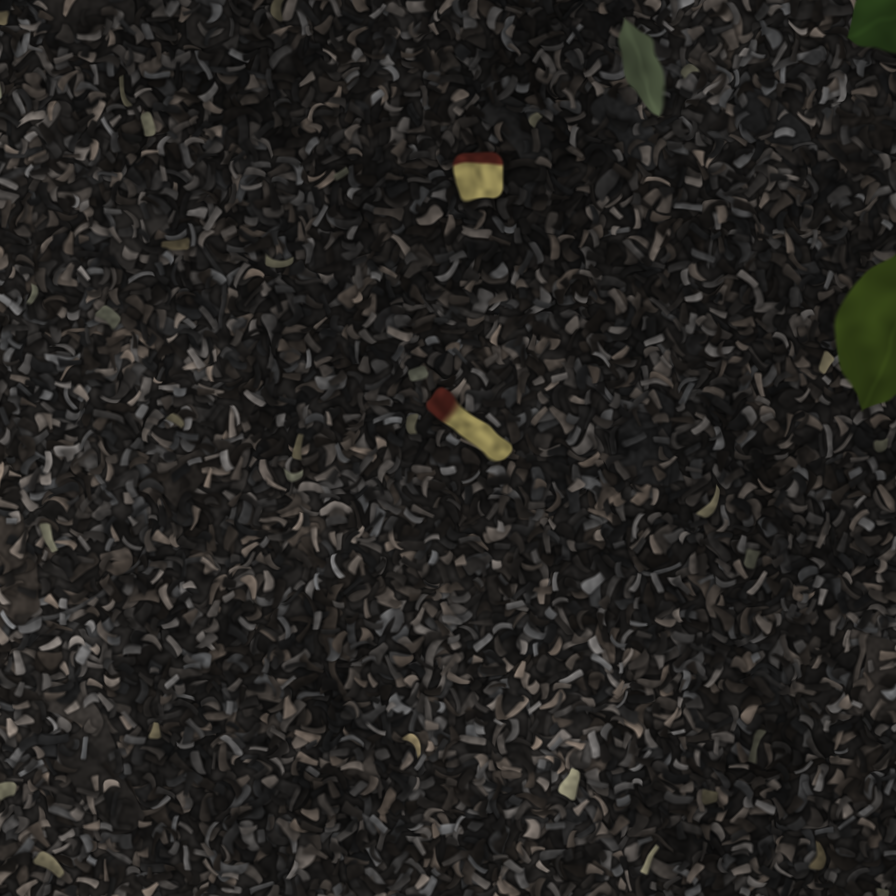
A WebGL 1 fragment shader for this texture:

```glsl
precision highp float;
// Dark forest-floor mulch: bent, tapered wood chips scattered in overlapping
// jittered grids, each with a soft shadow, under patchy light. Sparse leaf
// scraps, twigs, pale splinters and a few green leaves break up the litter.
uniform vec2 u_resolution;

vec3 hash3(vec2 p) {
  vec3 h = fract(p.xyx * vec3(0.1031, 0.1030, 0.0973));
  h += dot(h, h.yxz + 33.33);
  return fract((h.xxy + h.yzz) * h.zyx);
}

float noise(vec2 p) {
  vec2 i = floor(p), f = fract(p);
  f = f * f * (3.0 - 2.0 * f);
  return mix(mix(hash3(i).x, hash3(i + vec2(1, 0)).x, f.x),
             mix(hash3(i + vec2(0, 1)).x, hash3(i + vec2(1, 1)).x, f.x), f.y);
}

vec2 rotate(vec2 p, float angle) {
  float c = cos(angle), s = sin(angle);
  return vec2(c * p.x + s * p.y, c * p.y - s * p.x);
}

float roundBox(vec2 p, vec2 size) {
  float r = 0.6 * min(size.x, size.y);
  vec2 d = abs(p) - size + r;
  return length(max(d, 0.0)) + min(max(d.x, d.y), 0.0) - r;
}

// Coverage of a shape from its signed distance
float fill(float d, float soft) {
  return 1.0 - smoothstep(-soft, soft, d);
}

// One layer of chips: size in cells, tone is the dark to light range
vec3 scatter(vec3 ground, vec2 p, float cells, float seed, float density,
             vec2 halfSize, vec2 tone, vec3 tint) {
  vec2 grid = p * cells + seed * 7.31;
  vec2 home = floor(grid);
  float soft = cells * max(0.0019, 0.7 / u_resolution.y);
  for (int y = -1; y <= 1; y++) {
    for (int x = -1; x <= 1; x++) {
      vec2 cell = home + vec2(x, y);
      vec3 place = hash3(cell + seed * 31.7);
      vec3 form = hash3(cell + seed * 31.7 + 57.3);
      vec3 look = hash3(cell + seed * 31.7 + 113.9);
      if (look.z > density) continue;
      vec2 size = halfSize * mix(vec2(0.55), vec2(1.3), form.xy);
      vec2 q = rotate(grid - cell - 0.2 - 0.6 * place.xy, place.z * 6.2832);
      q.y += (form.z - 0.5) * 0.7 * q.x * q.x / size.x;
      float taper = 1.0 - 0.5 * look.x * clamp(q.x / size.x, -1.0, 1.0);
      float d = roundBox(q, vec2(size.x, size.y * taper));
      // Warm, rusty or cool stain, with a lit long side
      vec3 stain = tint + 0.14 * (look.x - 0.45) * vec3(1.0, 0.1, -0.7);
      float light = 0.92 + 0.14 * clamp(q.y / size.y, -1.0, 1.0);
      vec3 body = stain * light * mix(tone.x, tone.y, pow(look.y, 2.1));
      ground *= 1.0 - 0.32 * fill(d - soft, soft * 2.0);
      ground = mix(ground, body, fill(d, soft));
    }
  }
  return ground;
}

// Pointed oval leaf with a faint midrib
vec3 leaf(vec3 ground, vec2 p, vec2 size, vec3 color) {
  float along = clamp(p.x / size.x, -1.0, 1.0);
  float d = max(abs(p.y) - size.y * (1.0 - along * along), abs(p.x) - size.x);
  float rib = 1.0 - smoothstep(0.0, 0.005, abs(p.y));
  vec3 body = color * (0.8 + 0.4 * noise(p * 45.0) + 0.12 * rib);
  return mix(ground, body, fill(d, 0.003));
}

// Pale yellow splinter with a rust-red end
vec3 splinter(vec3 ground, vec2 p, vec2 size) {
  float d = roundBox(p, size);
  float red = smoothstep(0.3, 0.55, -p.x / size.x);
  vec3 body = mix(vec3(0.53, 0.49, 0.31), vec3(0.25, 0.11, 0.09), red);
  ground *= 1.0 - 0.4 * fill(d - 0.004, 0.006);
  return mix(ground, body * (0.8 + 0.4 * noise(p * 110.0)), fill(d, 0.0025));
}

void main() {
  vec2 uv = gl_FragCoord.xy / u_resolution.y;
  vec2 p = uv + 0.009 * (vec2(noise(uv * 48.0), noise(uv * 48.0 + 71.0)) - 0.5);
  vec3 warm = vec3(1.03, 0.98, 0.94);

  // Soil, then buried chips
  vec3 col = warm * mix(0.06, 0.15, noise(p * 75.0));
  for (int i = 0; i < 3; i++) {
    float k = float(i);
    col = scatter(col, p, 27.0 + 5.0 * k, 1.0 + k, 0.95,
                  vec2(0.46, 0.17), vec2(0.09, 0.36), warm);
  }
  // Flat leaf scraps and twigs, partly covered by the top chips
  col = scatter(col, p, 8.0, 5.0, 0.22, vec2(0.4, 0.2), vec2(0.13, 0.2), warm);
  col = scatter(col, p, 7.0, 6.0, 0.35, vec2(0.55, 0.03), vec2(0.14, 0.33), warm);
  for (int i = 0; i < 3; i++) {
    float k = float(i);
    col = scatter(col, p, 30.0 + 7.0 * k, 8.0 + k, 0.72,
                  vec2(0.44, 0.16), vec2(0.09, 0.46), warm);
  }
  // Sparse bright fragments
  col = scatter(col, p, 15.0, 12.0, 0.16, vec2(0.22, 0.09),
                vec2(0.3, 0.52), vec3(1.04, 1.0, 0.82));

  // Uneven light, dimmer to the upper right, and fine grain
  float patches = 0.68 + 0.42 * noise(uv * 5.0 + 3.0) + 0.22 * noise(uv * 13.0);
  float slope = mix(1.16, 0.8, smoothstep(0.3, 1.6, uv.x + uv.y));
  col *= patches * slope * (0.88 + 0.24 * noise(uv * 190.0));

  // Pale splinters and green leaves lying on top
  col = splinter(col, rotate(p - vec2(0.523, 0.525), -0.68), vec2(0.054, 0.014));
  col = splinter(col, rotate(p - vec2(0.535, 0.805), -1.57), vec2(0.026, 0.029));
  col = leaf(col, rotate(p - vec2(0.716, 0.925), -1.2), vec2(0.055, 0.021), vec3(0.25, 0.28, 0.21));
  col = leaf(col, rotate(p - vec2(1.0, 0.635), 1.2), vec2(0.1, 0.067), vec3(0.18, 0.23, 0.08));
  col = leaf(col, rotate(p - vec2(1.0, 0.985), 0.5), vec2(0.06, 0.04), vec3(0.14, 0.21, 0.09));
  gl_FragColor = vec4(clamp(col, 0.0, 1.0), 1.0);
}
```
